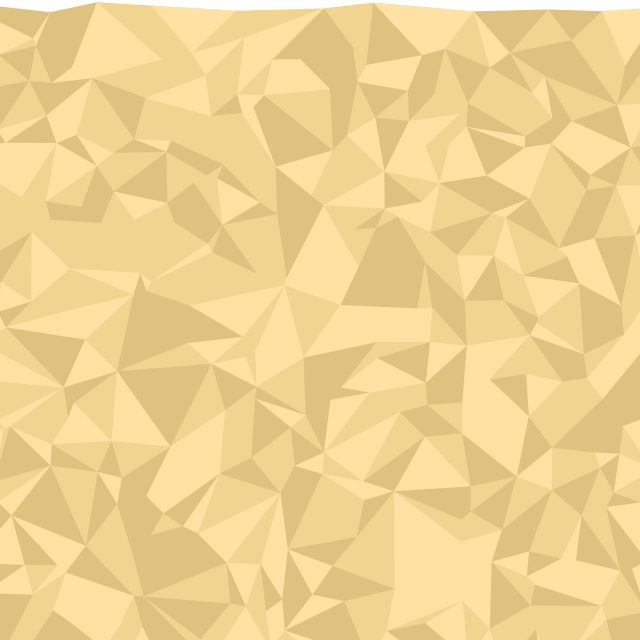
Give the GLSL for this background, as a three.js fragment shader.

```glsl
varying vec2 vUv;

vec2 hash2(vec2 p) {
  vec3 q = fract(p.xyx * vec3(0.1031, 0.1030, 0.0973));
  q += dot(q, q.yzx + 33.33);
  return fract((q.xx + q.yz) * q.zy);
}

float cross2(vec2 a, vec2 b) {
  return a.x * b.y - a.y * b.x;
}

// Scattered vertices, one per cell; the top row holds the ridge
vec2 siteInCell(vec2 cell) {
  vec2 h = hash2(cell);
  bool ridge = cell.y > 16.5;
  bool vacant = ridge ? cell.y > 17.5 || mod(cell.x, 2.0) > 0.5
                      : fract(h.x * 37.0 + h.y * 53.0) < 0.14;
  vec2 site = ridge ? vec2(cell.x + 1.6 * h.x, 18.0 - 0.5 * h.y) : cell + h;
  return vacant ? vec2(1000.0) : site;
}

vec2 nearbySite(vec2 p, int index) {
  float row = floor((float(index) + 0.5) / 6.0);
  return siteInCell(floor(p - 0.5) + vec2(float(index) - 6.0 * row, row) - 2.0);
}

// Delaunay triangle around p: shrink a huge one until its circumcircle is empty
void findFacet(vec2 p, out vec2 a, out vec2 b, out vec2 c) {
  a = p + vec2(0.0, 20.0);
  b = p + vec2(-20.0, -15.0);
  c = p + vec2(20.0, -15.0);
  for (int pass = 0; pass < 16; pass++) {
    vec2 ab = b - a, ac = c - a;
    vec2 toCentre = (dot(ab, ab) * vec2(ac.y, -ac.x) + dot(ac, ac) * vec2(-ab.y, ab.x))
                  / cross2(ab, ac);
    float deepest = 0.001;
    vec2 d = a;
    for (int i = 0; i < 36; i++) {
      vec2 site = nearbySite(p, i);
      float depth = dot(site - a, toCentre - site + a);
      if (depth > deepest) {
        deepest = depth;
        d = site;
      }
    }
    if (deepest <= 0.001) break;
    float sideA = cross2(a - d, p - d);
    float sideB = cross2(b - d, p - d);
    float sideC = cross2(c - d, p - d);
    if (sideA >= 0.0 && sideB <= 0.0) c = d;
    else if (sideB >= 0.0 && sideC <= 0.0) a = d;
    else b = d;
  }
}

// Third vertex of the facet on the outer side of an edge
vec2 findApex(vec2 p, vec2 head, vec2 tail, vec2 outward) {
  vec2 apex = head;
  float narrowest = 10000.0;
  for (int i = 0; i < 36; i++) {
    vec2 site = nearbySite(p, i);
    float side = dot(site - head, outward);
    float cotangent = dot(head - site, tail - site) / max(side, 0.001);
    if (side > 0.001 && cotangent < narrowest) {
      narrowest = cotangent;
      apex = site;
    }
  }
  return apex;
}

// Facets sharing their longest edge always get different tones
vec3 facetColor(vec2 a, vec2 b, vec2 c) {
  vec2 head = a, tail = b;
  if (distance(b, c) > distance(head, tail)) { head = b; tail = c; }
  if (distance(c, a) > distance(head, tail)) { head = c; tail = a; }
  float tone = hash2(floor((head + tail) * 200.0)).x;
  tone = fract(tone + (head.x < tail.x ? 0.5 : 0.0));
  if (tone < 0.29) return vec3(1.0, 0.885, 0.64);
  return tone < 0.66 ? vec3(0.945, 0.83, 0.565) : vec3(0.88, 0.76, 0.5);
}

float distanceInside(vec2 p, vec2 head, vec2 tail) {
  return cross2(normalize(tail - head), p - head);
}

float ridgeHeight(float x) {
  float column = 2.0 * floor(x / 2.0), height = 18.0;
  for (int i = -1; i < 2; i++) {
    vec2 left = siteInCell(vec2(column + 2.0 * float(i), 17.0));
    vec2 right = siteInCell(vec2(column + 2.0 * float(i) + 2.0, 17.0));
    if (x >= left.x && x < right.x)
      height = mix(left.y, right.y, (x - left.x) / (right.x - left.x));
  }
  return height;
}

void main() {
  vec2 p = vUv * 18.0, a, b, c;
  float blur = fwidth(p.y);
  findFacet(p, a, b, c);
  vec3 color = facetColor(a, b, c);

  // Blend with the neighbour across the nearest edge
  vec2 head = a, tail = b;
  if (distanceInside(p, b, c) < distanceInside(p, head, tail)) { head = b; tail = c; }
  if (distanceInside(p, c, a) < distanceInside(p, head, tail)) { head = c; tail = a; }
  float inside = max(distanceInside(p, head, tail), 0.0);
  if (inside < 0.5 * blur) {
    vec2 along = normalize(tail - head);
    vec2 apex = findApex(p, head, tail, vec2(along.y, -along.x));
    color = mix(color, facetColor(tail, head, apex), 0.5 - inside / blur);
  }

  // White above the ridge
  float above = clamp((p.y - ridgeHeight(p.x)) / blur + 0.5, 0.0, 1.0);
  gl_FragColor = vec4(mix(color, vec3(1.0), above), 1.0);
}
```
